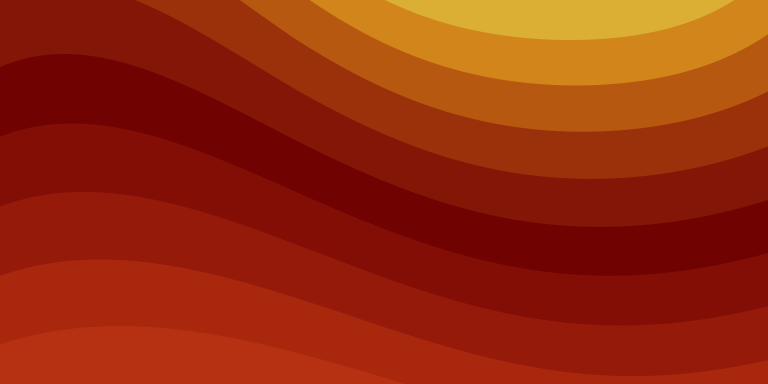
A Shadertoy shader for this background:

```glsl
// Flat wavy bands running from a golden pool at the top to deep and warm reds.
// Each band edge is a smooth crest-to-trough curve whose shape varies with its
// index; the edges are painted in a loop from top to bottom.

const int EDGE_COUNT = 9;
const float ASPECT = 2.0;           // canvas width in canvas heights

// Coefficients of (1, k, k*k) for edge index k, lengths in canvas heights.
// Heights are measured downwards from the top.
const vec3 CREST_Y  = vec3(-0.6094, 0.1927, -0.0013);
const vec3 TROUGH_X = vec3(1.4844, 0.0143, 0.0013);
const vec3 TROUGH_Y = vec3(0.1042, 0.1172, 0.00112);
const vec3 SLOPE_BULGE = vec3(3.3, -0.41, 0.0);
const vec3 RISE_BULGE  = vec3(1.33, 0.0, -0.0088);

// The crest drifts right from this edge onwards.
const vec3 CREST_X = vec3(0.1667, 0.0156, 0.0052);
const float DRIFT_EDGE = 4.0;
const float DRIFT_MIN = -1.5;

// The bulge fades from its slope value to its rise value over this span.
const float BULGE_START = 0.45;
const float BULGE_SPAN = 0.85;

const vec3 BAND_COLORS[10] = vec3[10](
    vec3(0.855, 0.688, 0.200),      // gold
    vec3(0.820, 0.522, 0.102),      // amber
    vec3(0.714, 0.345, 0.063),      // ochre
    vec3(0.608, 0.192, 0.039),      // rust
    vec3(0.514, 0.086, 0.024),      // brick
    vec3(0.439, 0.012, 0.006),      // maroon
    vec3(0.514, 0.055, 0.020),      // dark red
    vec3(0.588, 0.102, 0.039),      // red
    vec3(0.663, 0.153, 0.051),      // warm red
    vec3(0.710, 0.192, 0.067)       // vermilion
);

float quadratic(vec3 coefficients, float k) {
    return dot(coefficients, vec3(1.0, k, k * k));
}

// Depth below the top of edge k at horizontal position x.
float edgeDepth(float x, float k) {
    float crestX = quadratic(CREST_X, max(k - DRIFT_EDGE, DRIFT_MIN));
    float crestY = quadratic(CREST_Y, k);
    float troughX = quadratic(TROUGH_X, k);
    float troughY = quadratic(TROUGH_Y, k);

    // Cubic ease with an added bulge; flat at both crest and trough.
    float t = (x - crestX) / (troughX - crestX);
    float fade = max((t - BULGE_START) / BULGE_SPAN, 0.0);
    float bulge = mix(quadratic(SLOPE_BULGE, k), quadratic(RISE_BULGE, k), fade);
    float hump = t * (1.0 - t);
    float ease = t * t * (3.0 - 2.0 * t) + bulge * hump * hump;
    return mix(crestY, troughY, ease);
}

void mainImage(out vec4 fragColor, in vec2 fragCoord) {
    vec2 uv = fragCoord / iResolution.xy;
    vec2 p = vec2(uv.x * ASPECT, 1.0 - uv.y);

    // Paint each band over everything below its upper edge.
    vec3 color = BAND_COLORS[0];
    for (int i = 0; i < EDGE_COUNT; i++) {
        float depth = p.y - edgeDepth(p.x, float(i));
        float pixel = length(vec2(dFdx(depth), dFdy(depth)));
        float coverage = clamp(depth / pixel + 0.5, 0.0, 1.0);
        color = mix(color, BAND_COLORS[i + 1], coverage);
    }
    fragColor = vec4(color, 1.0);
}
```
